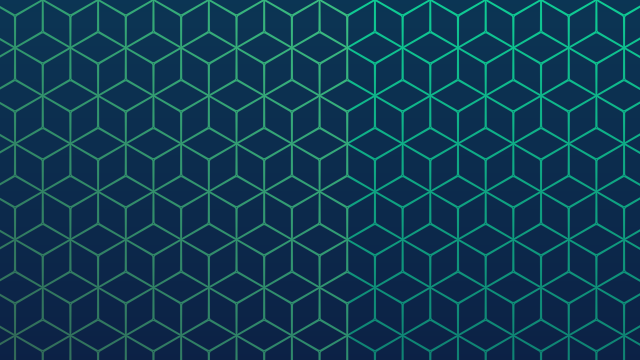
This pattern is drawn by a Shadertoy shader. Its source:

```glsl
// Tumbling-block lattice of thin green and teal lines on a deep blue gradient.

#define PITCH 0.1538               // star spacing, in canvas heights
#define STAR_ORIGIN vec2(0.1187, 1.0005)
#define HALF_WIDTH_STAR 0.0026     // line half width at the six-way joints
#define HALF_WIDTH_KNOB 0.0031     // line half width at the three-way joints
#define KNOB_RADIUS 0.0047
#define PINHOLE_RADIUS 0.0013
#define TEAL_START 0.5455          // where green lines turn teal, in widths
#define SKY_TOP vec3(0.045, 0.208, 0.328)
#define SKY_BOTTOM vec3(0.048, 0.130, 0.272)

const vec2 SPOKE = vec2(0.8660254, 0.5);

// Offset from the nearest point of a triangular lattice
vec2 nearestStar(vec2 p) {
    vec2 period = PITCH * vec2(1.0, 1.7320508);
    vec2 a = mod(p + 0.5 * period, period) - 0.5 * period;
    vec2 b = mod(p, period) - 0.5 * period;
    return dot(a, a) < dot(b, b) ? a : b;
}

float coverage(float dist, float pixel) {
    return 1.0 - smoothstep(-0.65 * pixel, 0.65 * pixel, dist);
}

// Green side brightens toward the seam; teal side only fades downward
vec3 lineColor(vec2 uv, float pixel) {
    float across = clamp(uv.x / TEAL_START, 0.0, 1.0);
    vec3 greenLow = mix(vec3(0.20, 0.41, 0.34), vec3(0.18, 0.55, 0.43), across);
    vec3 greenHigh = mix(vec3(0.19, 0.61, 0.44), vec3(0.23, 0.75, 0.51), across);
    vec3 green = mix(greenLow, greenHigh, uv.y);
    vec3 teal = mix(vec3(0.06, 0.51, 0.45), vec3(0.06, 0.80, 0.58), uv.y);
    return mix(green, teal, smoothstep(-pixel, pixel, uv.x - TEAL_START));
}

void mainImage(out vec4 fragColor, in vec2 fragCoord) {
    vec2 uv = fragCoord / iResolution.xy;
    vec2 p = fragCoord / iResolution.y;
    float pixel = 1.0 / iResolution.y;

    // Six spokes per star, folded into one quadrant
    vec2 q = abs(nearestStar(p - STAR_ORIGIN));
    float reach = PITCH / 1.7320508;
    float spokeDist = min(q.x, abs(dot(q, vec2(-SPOKE.y, SPOKE.x))));
    float halfWidth = mix(HALF_WIDTH_STAR, HALF_WIDTH_KNOB, min(length(q) / reach, 1.0));

    // Small pierced knobs where three lines meet
    float knobDist = min(length(q - vec2(0.0, reach)), length(q - reach * SPOKE));
    float ink = coverage(min(spokeDist - halfWidth, knobDist - KNOB_RADIUS), pixel);
    ink *= 1.0 - 0.55 * coverage(knobDist - PINHOLE_RADIUS, pixel);

    vec3 sky = mix(SKY_BOTTOM, SKY_TOP, uv.y);
    fragColor = vec4(mix(sky, lineColor(uv, pixel), ink), 1.0);
}
```
